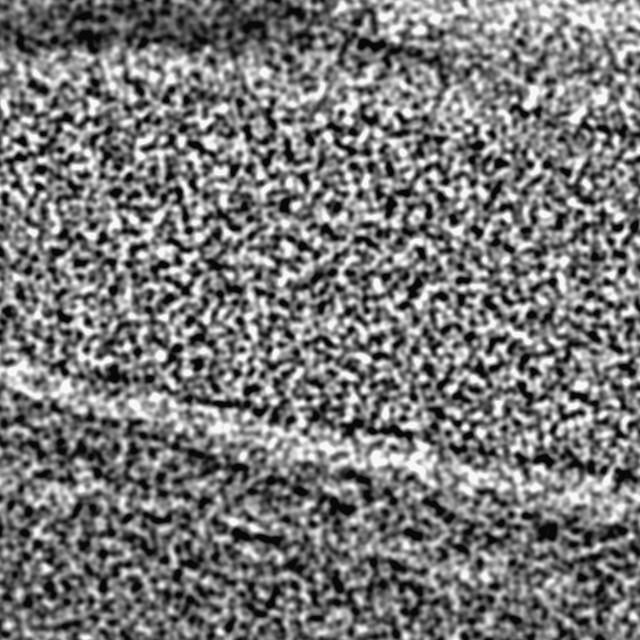
Reproduce this texture procedurally as a Shadertoy shader.

```glsl
float hash(vec2 cell) {
    uvec2 q = uvec2(ivec2(cell)) * uvec2(73157u, 95143u);
    uint h = (q.x ^ (q.y << 7)) * 747797u;
    h = (h ^ (h >> 15)) * 277803u;
    h = (h ^ (h >> 13)) * 668265u;
    return float((h ^ (h >> 16)) & 65535u) / 65536.0;
}

float cornerSlope(vec2 cell, vec2 offset) {
    float angle = 6.2832 * hash(cell);
    return dot(vec2(cos(angle), sin(angle)), offset);
}

float gradientNoise(vec2 p) {
    vec2 i = floor(p), f = p - i;
    vec2 w = f * f * f * (f * (f * 6.0 - 15.0) + 10.0);
    vec2 e = vec2(1.0, 0.0);
    float low = mix(cornerSlope(i, f), cornerSlope(i + e, f - e), w.x);
    float high = mix(cornerSlope(i + e.yx, f - e.yx), cornerSlope(i + 1.0, f - 1.0), w.x);
    return mix(low, high, w.y);
}

mat2 rotation(float angle) {
    float c = cos(angle), s = sin(angle);
    return mat2(c, s, -s, c);
}

// Soft stroke between two points
float streak(vec2 p, vec2 a, vec2 b, float width) {
    vec2 ab = b - a;
    float t = clamp(dot(p - a, ab) / dot(ab, ab), 0.0, 1.0);
    float d = length(p - a - ab * t) / width;
    return exp(-d * d);
}

// Soft band around a signed height
float band(float height, float width) {
    return exp(-height * height / (width * width));
}

void mainImage(out vec4 fragColor, in vec2 fragCoord) {
    vec2 uv = fragCoord / iResolution.xy;

    // Uneven bending of the layers
    vec2 p = uv;
    p.y += 0.012 * gradientNoise(uv * vec2(7.0, 9.0) + 31.0);
    float seam = p.y - (0.447 - 0.24 * p.x + 0.045 * p.x * p.x);
    float layered = max(1.0 - smoothstep(-0.03, 0.02, seam), smoothstep(0.80, 0.90, p.y));

    // Round grain and grain drawn out along the layers
    float grain = 0.85 * gradientNoise(rotation(0.5) * uv * 54.0 + 100.0)
                + 0.75 * gradientNoise(rotation(1.3) * uv * 76.0 + 200.0);
    float fibre = gradientNoise(vec2(uv.x * 24.0, (p.y + 0.2 * p.x) * 62.0) + 300.0);
    float patches = gradientNoise(uv * 19.0 + 400.0);
    float breaks = 0.8 + 0.9 * gradientNoise(uv * vec2(11.0, 14.0) + 500.0);

    // Pale and dark lower layers
    float light = 0.24 * band(seam + 0.036, 0.024)
                + 0.16 * band(p.y - 0.25 + 0.195 * p.x, 0.02) * (1.0 - smoothstep(0.7, 0.95, p.x));
    light -= 0.09 * smoothstep(-0.06, -0.10, seam);
    float cracks = 0.75 * band(seam - 0.004, 0.008) * smoothstep(0.05, 0.15, p.x)
                 + 0.7 * streak(p, vec2(0.0, 0.392), vec2(0.29, 0.297), 0.007)
                 + 0.7 * streak(p, vec2(0.29, 0.297), vec2(0.56, 0.20), 0.007)
                 + 0.7 * streak(p, vec2(0.05, 0.31), vec2(0.16, 0.275), 0.008)
                 + 0.7 * streak(p, vec2(0.12, 0.21), vec2(0.64, 0.112), 0.007)
                 + 0.7 * streak(p, vec2(0.78, 0.175), vec2(1.0, 0.172), 0.008);

    // Pale and dark upper layers
    float shade = streak(p, vec2(0.0, 0.975), vec2(0.44, 0.96), 0.042);
    light += 0.16 * streak(p, vec2(0.0, 0.903), vec2(0.25, 0.90), 0.018)
           + 0.16 * streak(p, vec2(0.25, 0.90), vec2(0.72, 0.83), 0.022)
           + 0.16 * streak(p, vec2(0.72, 0.83), vec2(1.0, 0.86), 0.025)
           + 0.30 * streak(p, vec2(0.63, 0.985), vec2(1.0, 0.975), 0.034)
           - 0.21 * shade;
    cracks += 0.6 * streak(p, vec2(0.0, 0.94), vec2(0.40, 0.935), 0.008)
            + 0.7 * streak(p, vec2(0.45, 0.99), vec2(0.57, 0.935), 0.009)
            + 0.7 * streak(p, vec2(0.57, 0.935), vec2(0.70, 0.89), 0.009)
            + 0.6 * streak(p, vec2(0.74, 0.84), vec2(1.0, 0.79), 0.008);

    // Combined brightness
    float contrast = mix(1.06, 0.78, layered) * (1.0 - 0.4 * shade);
    float value = 0.485 + contrast * grain + 0.32 * layered * fibre + 0.18 * patches;
    value += light - 0.45 * cracks * clamp(breaks, 0.2, 1.2);
    fragColor = vec4(vec3(clamp(value, 0.03, 0.97)), 1.0);
}
```
